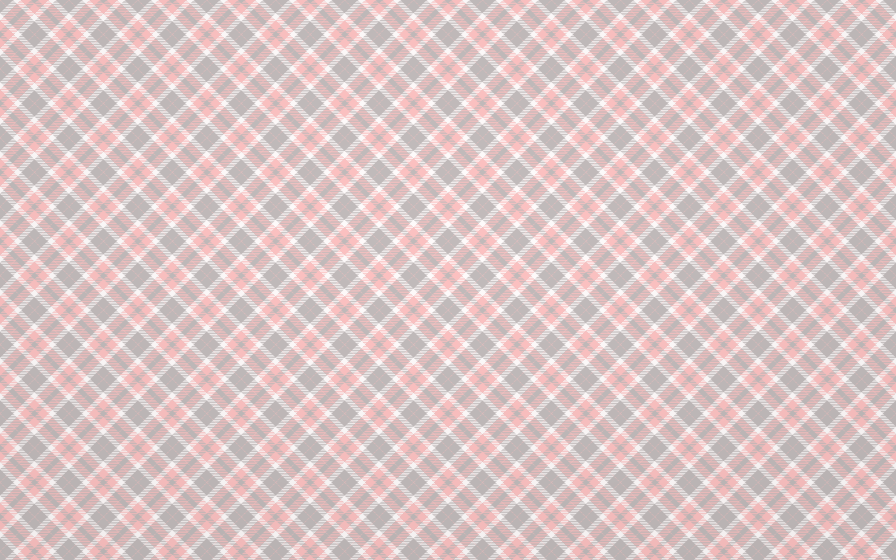
Write a Shadertoy shader that draws this pattern.

```glsl
// Diagonal tartan in grey, blush pink and white, thirteen repeats across.
// One striped sett dyes both thread directions; a fine twill picks which
// thread lies on top, and a soft light falls over the cloth.

const float REPEATS = 13.0;

// Anti-aliased coverage of a band between two distances.
float band(float d, float from, float to, float blur) {
    return clamp((d - from) / blur + 0.5, 0.0, 1.0)
         - clamp((d - to) / blur + 0.5, 0.0, 1.0);
}

// Thread colour across one sett, with the wide grey stripe at integers.
vec3 sett(float t, float blur) {
    vec3 grey = vec3(0.74, 0.715, 0.715);
    vec3 pink = vec3(0.965, 0.74, 0.74);
    vec3 white = vec3(0.975, 0.96, 0.96);
    float d = abs(fract(t + 0.5) - 0.5);   // 0 at grey centre, 0.5 at pink centre
    vec3 thread = mix(grey, white, band(d, 0.19, 0.30, blur));
    thread = mix(thread, pink, band(d, 0.30, 0.45, blur));
    // Hairline through the grey stripe
    return mix(thread, pink, 0.6 * band(d, -0.008, 0.008, blur));
}

void mainImage(out vec4 fragColor, in vec2 fragCoord) {
    // Cloth position in repeats, measured from the top left corner
    vec2 cloth = vec2(fragCoord.x, iResolution.y - fragCoord.y)
               * REPEATS / iResolution.x;
    float pixel = REPEATS / iResolution.x;
    float blur = 1.4 * pixel;

    vec3 warp = sett(cloth.x + cloth.y, blur);
    vec3 weft = sett(cloth.x - cloth.y, blur);

    // Twill ribs, fading out when they become finer than the pixels
    float ribs = 26.0;
    float ribContrast = 1.0 - smoothstep(0.2, 0.75, ribs * pixel);
    float over = 0.5 + 0.4 * ribContrast * sin(6.28318 * ribs * cloth.y);
    vec3 color = mix(warp, weft, over);

    // Gentle light, brighter in the middle and dimmer towards the bottom
    vec2 uv = fragCoord / iResolution.xy;
    float glow = 1.0 - smoothstep(0.0, 0.75, length(uv - vec2(0.5, 0.55)));
    color *= 0.975 + 0.035 * glow + 0.02 * uv.y;

    fragColor = vec4(clamp(color, 0.0, 1.0), 1.0);
}
```
